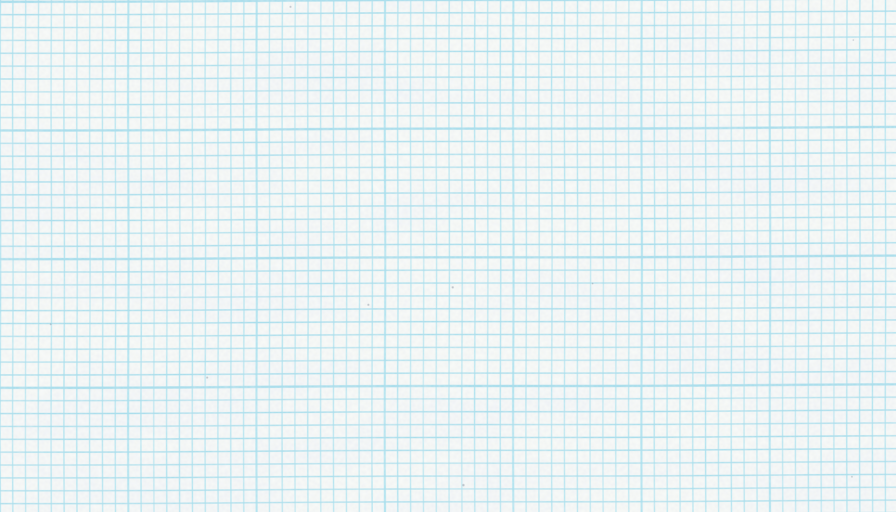
Reproduce this pattern procedurally as a WebGL 2 fragment shader.

```glsl
#version 300 es
precision highp float;
// Sheet of pale blue graph paper: about 70 by 40 small squares, every tenth line heavier.
// Each direction is a soft ruled-line distance with uneven ink, laid over paper made of
// layered-sine smudges, cellular grain and a few scattered specks.
uniform vec2 u_resolution;
out vec4 outColor;

vec2 hash2(vec2 p) {
  vec3 q = fract(p.xyx * vec3(0.1031, 0.1030, 0.0973));
  q += dot(q, q.yzx + 33.33);
  return fract((q.xx + q.yz) * q.zy);
}

// Distance to the nearest of one random point per cell.
float cellular(vec2 p) {
  vec2 cell = floor(p);
  float nearest = 2.0;
  for (int y = -1; y <= 1; y++) {
    for (int x = -1; x <= 1; x++) {
      vec2 neighbour = cell + vec2(x, y);
      nearest = min(nearest, length(neighbour + hash2(neighbour) - p));
    }
  }
  return nearest;
}

// Warped sines in rising frequency, roughly -1 to 1.
float layeredSines(vec2 p) {
  float sum = 0.0, amplitude = 0.5;
  for (int i = 0; i < 4; i++) {
    sum += amplitude * sin(p.x + 1.7 * sin(p.y * 0.8 + float(i))) * cos(p.y + 1.3 * sin(p.x * 0.7));
    p = mat2(1.5, 0.9, -0.9, 1.5) * p + 2.3;
    amplitude *= 0.6;
  }
  return sum;
}

// Ink coverage of lines at whole values of g; pixel is one pixel in cell units.
float ruling(float g, float pixel, float minorHalf, float majorHalf) {
  float index = floor(g + 0.5);
  bool major = mod(index, 10.0) < 0.5;
  float halfWidth = major ? majorHalf : minorHalf;
  float bleed = pixel + 0.045;
  float cover = smoothstep(-0.55, 0.55, (halfWidth - abs(g - index)) / bleed);
  float pressure = major ? 1.0 : 0.78 + 0.22 * hash2(vec2(index, 7.0)).x;
  return cover * min(1.0, 2.0 * halfWidth / bleed + 0.15) * pressure;
}

// Small dark dots in a sparse selection of large cells.
float specks(vec2 p, float pixel) {
  vec2 cell = floor(p);
  vec2 place = 0.15 + 0.7 * hash2(cell + 19.0);
  vec2 kind = hash2(cell + 53.0);
  float radius = 0.006 + 0.008 * kind.y;
  float dotCover = 1.0 - smoothstep(radius - pixel, radius + pixel, length(p - cell - place));
  return dotCover * step(kind.x, 0.13);
}

void main() {
  vec2 p = gl_FragCoord.xy / u_resolution.x;
  float pixel = 1.0 / u_resolution.x;

  // Paper: faint cool smudges drawn out sideways, broken up by fine grain
  float smudge = smoothstep(-0.4, 0.6, layeredSines(p * vec2(9.0, 30.0) + 1.4));
  float grain = cellular(p * 230.0) - 0.5;
  float coolness = clamp(0.2 + 0.55 * smudge + 0.9 * grain, 0.0, 1.0);
  vec3 color = mix(vec3(0.964, 0.972, 0.963), vec3(0.947, 0.957, 0.967), coolness);
  color += 0.016 * (cellular(p * 190.0 + 40.0) - 0.5);

  // Grid coordinates: slight tilt and waver of the ruled rows
  float columns = p.x * 69.82 + 0.02 * sin(p.y * 17.0);
  float rows = p.y * 69.63 - 9.65 - 0.25 * p.x + 0.025 * sin(p.x * 11.0);

  // Ink that fades and thickens along each line
  float wear = 0.94 + 0.16 * layeredSines(p * 31.0) - 0.25 * grain;
  float vertical = ruling(columns, pixel * 69.82, 0.052, 0.08) * wear;
  float horizontal = ruling(rows, pixel * 69.63, 0.055, 0.09) * wear;
  color = mix(color, vec3(0.71, 0.895, 0.94), clamp(vertical, 0.0, 1.0));
  color = mix(color, vec3(0.67, 0.87, 0.925), clamp(horizontal, 0.0, 1.0));

  // Dust
  color = mix(color, vec3(0.5, 0.54, 0.6), 0.5 * specks(p * 11.0, pixel * 11.0));
  outColor = vec4(color, 1.0);
}
```
